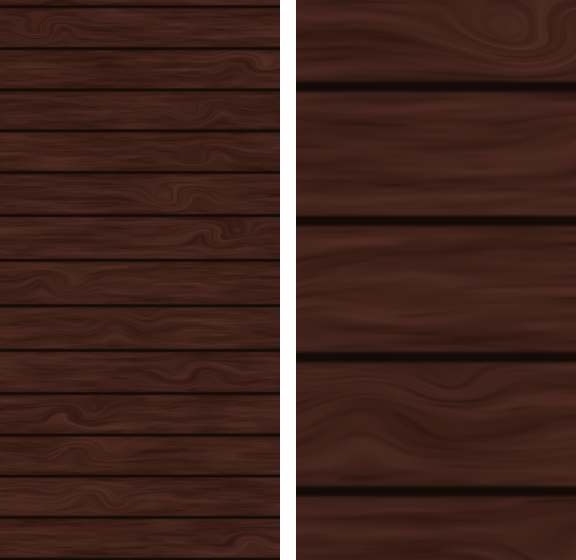
Left, the full canvas; right, a detail of the centre.
Give the GLSL for this texture, as a Shadertoy shader.

```glsl
// Dark reddish-brown horizontal wood planks with fine grain, swirled knots and black grooves.

#define PITCH 0.1518        // mean plank height, in canvas widths
#define FIRST_SEAM 0.0026   // height of the lowest groove
#define BOW 0.013           // slow drift of the groove spacing
#define GROOVE 0.0036       // half width of a groove
#define SOFTNESS 0.0055     // soft shadow beside a groove
#define CONTRAST 2.0        // grain contrast
#define SWIRL 2.3           // strongest turn of the grain at a knot
#define DARK_WOOD vec3(0.200, 0.100, 0.070)
#define LIGHT_WOOD vec3(0.300, 0.165, 0.135)
#define GROOVE_COLOR vec3(0.080, 0.045, 0.028)

float hash(vec2 p) {
    return fract(sin(dot(p, vec2(127.1, 311.7))) * 43758.5453);
}

float noise(vec2 p) {
    vec2 i = floor(p), f = fract(p);
    f = f * f * (3.0 - 2.0 * f);
    return mix(mix(hash(i), hash(i + vec2(1, 0)), f.x),
               mix(hash(i + vec2(0, 1)), hash(i + vec2(1, 1)), f.x), f.y);
}

// Height of the groove below plank k; the spacing varies gently.
float seamHeight(float k) {
    float phase = k * 6.2832 / 13.0;
    return FIRST_SEAM + k * PITCH - BOW * (sin(phase) - 0.35 * sin(2.0 * phase));
}

// Bends the grain around one knot per plank.
vec2 warpGrain(vec2 p, float k, float middle) {
    vec2 knot = vec2(0.08 + 0.84 * hash(vec2(k, 4.7)),
                     middle + 0.035 * (hash(vec2(k, 9.2)) - 0.5));
    vec2 q = p - knot;
    float wave = noise(p * vec2(9.0, 22.0) + k * 17.3) - 0.5;
    float near = exp(-dot(q / vec2(0.075, 0.036), q / vec2(0.075, 0.036)));
    float halo = exp(-dot(q / vec2(0.20, 0.070), q / vec2(0.20, 0.070)));

    float turn = SWIRL * near * (0.35 + 0.3 * hash(vec2(k, 2.1)) + 0.6 * wave);
    turn *= hash(vec2(k, 6.4)) < 0.5 ? -1.0 : 1.0;
    q = mat2(cos(turn), sin(turn), -sin(turn), cos(turn)) * q;
    q.y += wave * (0.006 + 0.032 * halo);
    return q + vec2(0.0, k * 3.17);
}

// Layered streaks, long along the plank and thin across it.
float grain(vec2 q) {
    float sum = 0.0, weight = 0.36;
    vec2 scale = vec2(4.0, 48.0);
    for (int i = 0; i < 4; i++) {
        sum += weight * noise(q * scale + float(i) * 13.7);
        scale *= vec2(1.75, 1.6);
        weight *= 0.83;
    }
    return sum / 1.11;
}

void mainImage(out vec4 fragColor, in vec2 fragCoord) {
    vec2 p = fragCoord / iResolution.xy * vec2(1.0, 2.0);
    float pixel = 2.0 / iResolution.y;

    // Plank index and distance to its nearest groove
    float k = floor((p.y - FIRST_SEAM) / PITCH);
    if (p.y < seamHeight(k)) k -= 1.0;
    else if (p.y >= seamHeight(k + 1.0)) k += 1.0;
    float bottom = seamHeight(k), top = seamHeight(k + 1.0);
    float edge = min(p.y - bottom, top - p.y);

    // Wood tone: streaks, fine pores and broad patches
    vec2 q = warpGrain(p, k, 0.5 * (bottom + top));
    float tone = 0.5 + CONTRAST * (grain(q) - 0.5);
    float pores = smoothstep(0.68, 0.95, noise(q * vec2(15.0, 150.0) + 41.0));
    float patches = noise(p * vec2(3.0, 9.0) + k * 7.9) - 0.5;
    tone += 0.06 - 0.28 * pores + 0.16 * patches + 0.10 * (hash(vec2(k, 8.8)) - 0.5);
    vec3 color = mix(DARK_WOOD, LIGHT_WOOD, clamp(tone, -0.1, 1.05));

    // Rounded plank edges, then the groove
    color *= mix(0.88, 1.0, smoothstep(0.0, 0.024, edge));
    float wood = smoothstep(GROOVE - 0.5 * pixel, GROOVE + max(SOFTNESS, 0.5 * pixel), edge);
    color = mix(GROOVE_COLOR, color, wood);

    fragColor = vec4(color, 1.0);
}
```
